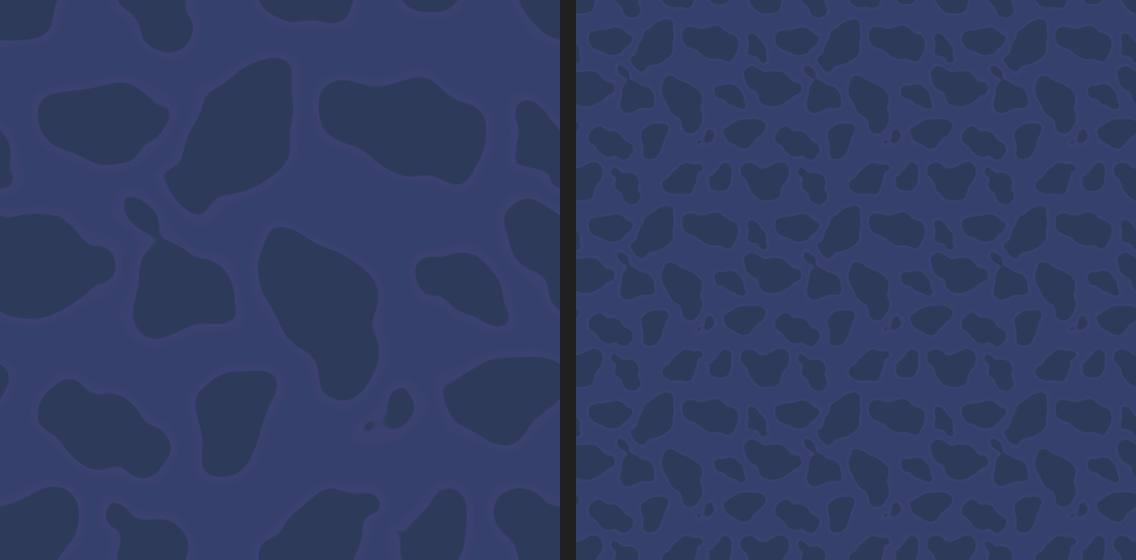
Left, the tile; right, the same tile 3 across and 3 down.
Write a Shadertoy shader that draws this pattern.

```glsl
const float GRID = 4.0;      // even, so staggered rows wrap
const float TAU = 6.2831853;

// Integer hash of a wrapped cell and a salt, to three values in 0..1
vec3 hash3(vec2 cell, int salt) {
    uvec3 v = uvec3(uint(cell.x + 0.5), uint(cell.y + 0.5), uint(salt));
    v = v * 1664525u + 1013904223u;
    for (int i = 0; i < 2; i++) {
        v.x += v.y * v.z;
        v.y += v.z * v.x;
        v.z += v.x * v.y;
        v ^= v >> 16u;
    }
    return vec3(v & 0xffffu) / 65535.0;
}

// Polynomial smooth minimum and maximum
float smin(float a, float b, float k) {
    float h = max(k - abs(a - b), 0.0) / k;
    return min(a, b) - h * h * k * 0.25;
}

float smax(float a, float b, float k) {
    return -smin(-a, -b, k);
}

// A round core with two fused round lobes
float blob(vec2 p, vec2 cell) {
    vec3 rnd = hash3(cell, 7);
    vec3 pose = hash3(cell, 19);
    float size = mix(0.66, 1.36, rnd.x);
    p -= (rnd.yz - 0.5) * 0.4;
    float d = length(p) - mix(0.28, 0.33, pose.z) * size;
    for (int i = 0; i < 2; i++) {
        vec3 lobe = hash3(cell, 31 + i);
        float angle = TAU * pose.x + float(i) * mix(1.7, 3.6, pose.y);
        vec2 center = vec2(cos(angle), sin(angle)) * mix(0.29, 0.42, lobe.y);
        d = smin(d, length(p - center * size) - size * mix(0.13, 0.23, lobe.z), 0.13);
    }
    return d;
}

// Distance to the patches, keeping a channel between neighbours
float patches(vec2 p) {
    float nearest = 9.0, second = 9.0;
    for (int y = -1; y <= 1; y++) {
        float row = floor(p.y) + float(y);
        float stagger = 0.5 * mod(row, 2.0);
        for (int x = -1; x <= 1; x++) {
            vec2 cell = vec2(floor(p.x - stagger) + float(x), row);
            vec2 center = cell + vec2(0.5 + stagger, 0.5);
            float d = blob(p - center, mod(cell, GRID));
            second = min(second, max(nearest, d));
            nearest = min(nearest, d);
        }
    }
    return smax(nearest, 0.5 * (nearest - second + 0.18), 0.13);
}

void mainImage(out vec4 fragColor, in vec2 fragCoord) {
    vec2 uv = fragCoord / iResolution.xy;

    // Gentle periodic wobble of the outlines
    vec2 p = uv * GRID + vec2(0.27, 0.5);
    p += 0.03 * sin(TAU * (uv.yx * vec2(5.0, 4.0) + uv * vec2(2.0, 3.0)));
    p += 0.006 * sin(TAU * (uv.yx * vec2(13.0, 11.0) + 0.3));

    float d = patches(p);
    float pixel = GRID / iResolution.y;

    // Blue ground, faint violet rim, dark slate patches
    vec3 ground = vec3(0.212, 0.251, 0.424);
    vec3 rim = vec3(0.231, 0.255, 0.438);
    vec3 slate = vec3(0.180, 0.228, 0.350);
    vec3 color = mix(rim, ground, smoothstep(0.01, 0.085, d));
    color = mix(slate, color, smoothstep(-0.8 * pixel, 0.8 * pixel, d));
    fragColor = vec4(color, 1.0);
}
```
